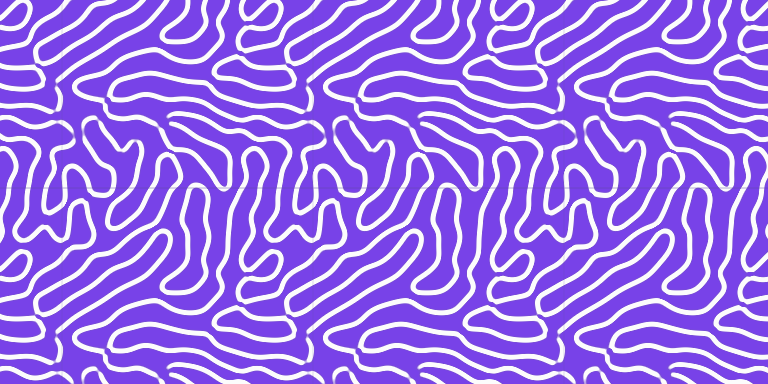
Reproduce this pattern procedurally as a Shadertoy shader.

```glsl
const float TILE = 0.6536;                  // tile side, in canvas heights
const vec2 TILE_ORIGIN = vec2(0.1615, 0.5104);
const float CELLS = 6.0;                    // wavelet cells along a tile side
const float WAVES = 6.2;                    // wavelengths along a tile side
const float STROKE_HALF_WIDTH = 0.0104;     // in tile sides
const float RIM_WIDTH = 0.004;              // dull edge beside a stroke
const float MIN_SLOPE = 17.0;               // strokes break where the field is flatter
const float SLOPE_CHANGE = 700.0;           // typical slope change per tile side
const float START_ANGLE = -1.45;            // strand direction at the tile's foot, radians
const float WANDER = 1.5;                   // random turn of the strands, radians
const float WANDER_CELLS = 4.0;
const float SEAM_WIDTH = 0.003;
const vec2 SEAM_STRENGTH = vec2(0.35, 0.8); // vertical seam, horizontal seam
const vec3 PURPLE = vec3(0.47, 0.26, 0.91);
const vec3 RIM_COLOR = vec3(0.47, 0.30, 0.84);
const vec3 WHITE = vec3(0.99);
const vec3 SEAM_COLOR = vec3(0.36, 0.27, 0.62);
const float PI = 3.14159;
const float TAU = 6.28318;

vec3 hash3(vec2 p) {
    vec3 q = fract(p.xyx * vec3(0.1031, 0.1030, 0.0973));
    q += dot(q, q.yzx + 33.33);
    return fract((q.xxy + q.yzz) * q.zyx);
}

float cornerSlope(vec2 corner, vec2 offset, float period) {
    float a = TAU * hash3(mod(corner, period) + 41.0).x;
    return dot(vec2(cos(a), sin(a)), offset);
}

// Gradient noise that repeats after a whole number of cells
float gradientNoise(vec2 p, float period) {
    vec2 i = floor(p), f = fract(p);
    vec2 s = f * f * f * (f * (f * 6.0 - 15.0) + 10.0);
    vec2 e = vec2(1.0, 0.0);
    float low = mix(cornerSlope(i, f, period), cornerSlope(i + e, f - e, period), s.x);
    float high = mix(cornerSlope(i + e.yx, f - e.yx, period),
                     cornerSlope(i + 1.0, f - 1.0, period), s.x);
    return mix(low, high, s.y);
}

// Direction of the strands: half a turn up the tile, with a random wander
float strandAngle(vec2 p) {
    return START_ANGLE + PI * p.y
         + WANDER * gradientNoise(p * WANDER_CELLS, WANDER_CELLS);
}

// Periodic sum of oriented wavelets: value in x, gradient in yz
vec3 labyrinthField(vec2 p) {
    float radius = 2.0 / CELLS;
    vec2 home = floor(p * CELLS);
    vec3 field = vec3(0.0);
    for (int y = -2; y <= 2; y++) {
        for (int x = -2; x <= 2; x++) {
            vec2 cell = home + vec2(x, y);
            vec2 tileCell = mod(cell, CELLS);
            vec3 rnd = hash3(tileCell + 7.0);
            vec2 jitter = mix(vec2(0.5), rnd.xy, 0.7);
            vec2 d = p - (cell + jitter) / CELLS;
            float q = max(0.0, 1.0 - dot(d, d) / (radius * radius));
            float angle = strandAngle((tileCell + jitter) / CELLS);
            vec2 wave = TAU * WAVES * vec2(-sin(angle), cos(angle));
            float phase = dot(wave, d) + TAU * rnd.z;
            float window = q * q * q;
            vec2 windowSlope = -6.0 * q * q * d / (radius * radius);
            field.x += window * cos(phase);
            field.yz += windowSlope * cos(phase) - window * wave * sin(phase);
        }
    }
    return field;
}

// Distance to the zero contour, with rounded breaks at the flat saddles
float strokeDistance(vec2 p) {
    vec3 field = labyrinthField(p);
    float slope = length(field.yz);
    float across = abs(field.x) / max(slope, 0.001);
    float along = max(0.0, MIN_SLOPE - slope) / SLOPE_CHANGE;
    return length(vec2(across, along));
}

void mainImage(out vec4 fragColor, in vec2 fragCoord) {
    vec2 p = (fragCoord / iResolution.y - TILE_ORIGIN) / TILE;
    float pixel = 1.0 / (iResolution.y * TILE);

    // Strokes with a dull rim
    float inside = STROKE_HALF_WIDTH - strokeDistance(p);
    float rim = clamp((inside + RIM_WIDTH) / pixel + 0.5, 0.0, 1.0);
    float ink = clamp(inside / pixel + 0.5, 0.0, 1.0);
    vec3 color = mix(mix(PURPLE, RIM_COLOR, rim), WHITE, ink);

    // Faint hairlines where tiles meet
    vec2 edge = abs(fract(p + 0.5) - 0.5);
    vec2 cover = clamp((0.5 * SEAM_WIDTH - edge) / pixel + 0.5, 0.0, 1.0);
    cover *= min(vec2(1.0), vec2(SEAM_WIDTH / pixel)) * SEAM_STRENGTH;
    color = mix(color, SEAM_COLOR, max(cover.x, cover.y));

    fragColor = vec4(color, 1.0);
}
```
